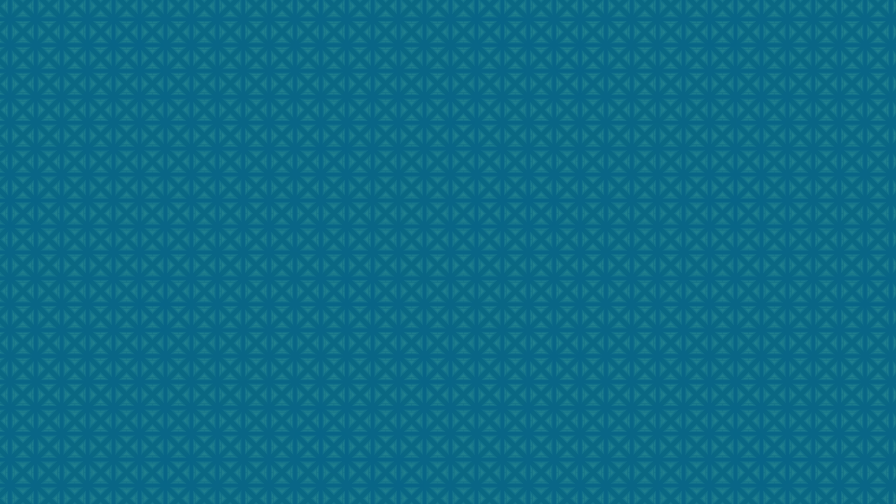
Write a Shadertoy shader that draws this pattern.

```glsl
// A fine teal lattice: each square cell holds four pale triangles that point
// at its centre, parted by a teal X and bluer seams. Cells are folded to one
// triangle by symmetry; gradient noise drifts the ground tint faintly.

const float ROWS = 19.45;                      // cells per canvas height
const vec2 CELL_ORIGIN = vec2(-0.405, 1.486);  // a cell centre, in cells

const vec3 GROUND_BLUE = vec3(0.032, 0.396, 0.534);
const vec3 GROUND_TEAL = vec3(0.040, 0.410, 0.508);
const vec3 TRIANGLE_TINT = vec3(0.075, 0.452, 0.547);
const vec3 HIGHLIGHT = vec3(0.124, 0.498, 0.555);

vec2 hashVector(vec2 p) {
    vec2 h = vec2(dot(p, vec2(127.1, 311.7)), dot(p, vec2(269.5, 183.3)));
    return 2.0 * fract(sin(h) * 43758.5) - 1.0;
}

float gradientNoise(vec2 p) {
    vec2 i = floor(p), f = fract(p);
    vec2 u = f * f * f * (f * (f * 6.0 - 15.0) + 10.0);
    vec2 e = vec2(1.0, 0.0);
    float a = dot(hashVector(i), f);
    float b = dot(hashVector(i + e.xy), f - e.xy);
    float c = dot(hashVector(i + e.yx), f - e.yx);
    float d = dot(hashVector(i + e.xx), f - e.xx);
    return mix(mix(a, b, u.x), mix(c, d, u.x), u.y);
}

// Coverage of a shape from its signed distance and the pixel size
float coverage(float dist, float pixel) {
    return clamp(0.5 - dist / pixel, 0.0, 1.0);
}

// Distance to the folded triangle: x runs out from the centre, y sideways
float triangleDistance(vec2 folded, float base, float diagonalGap) {
    float slope = (folded.y - folded.x) * 0.7071 + diagonalGap;
    return max(folded.x - base, slope);
}

void mainImage(out vec4 fragColor, in vec2 fragCoord) {
    vec2 uv = (fragCoord - 0.5 * iResolution.xy) / iResolution.y;
    vec2 grid = uv * ROWS - CELL_ORIGIN;
    float pixel = ROWS / iResolution.y;

    // Fold the cell into one half triangle
    vec2 cell = floor(grid + 0.5);
    vec2 local = abs(grid - cell);
    vec2 folded = vec2(max(local.x, local.y), min(local.x, local.y));

    // Ground: teal inside the cell, blue at the seams, with a faint drift
    float drift = 0.35 * gradientNoise(uv * 6.0);
    float inside = 1.0 - smoothstep(0.30, 0.44, folded.x);
    float teal = clamp(0.25 + 0.55 * inside + drift, 0.0, 1.0);
    vec3 color = mix(GROUND_BLUE, GROUND_TEAL, teal);

    // Pale triangles with brighter cores, slightly uneven from cell to cell
    float dist = triangleDistance(folded, 0.43, 0.09);
    float strength = 0.96 + 0.04 * hashVector(cell).x;
    color = mix(color, TRIANGLE_TINT, strength * coverage(dist, pixel));
    float core = coverage(dist + 0.05, pixel);
    color = mix(color, HIGHLIGHT, strength * core);

    // Fine dark stripe across each triangle, and a short notch at its base
    float stripe = coverage(abs(folded.x - 0.335) - 0.014, pixel);
    float notch = coverage(max(folded.y - 0.015, 0.34 - folded.x), pixel);
    float detail = max(0.55 * stripe, 0.4 * notch) * coverage(dist, pixel);
    color = mix(color, GROUND_TEAL, detail);

    fragColor = vec4(color, 1.0);
}
```
